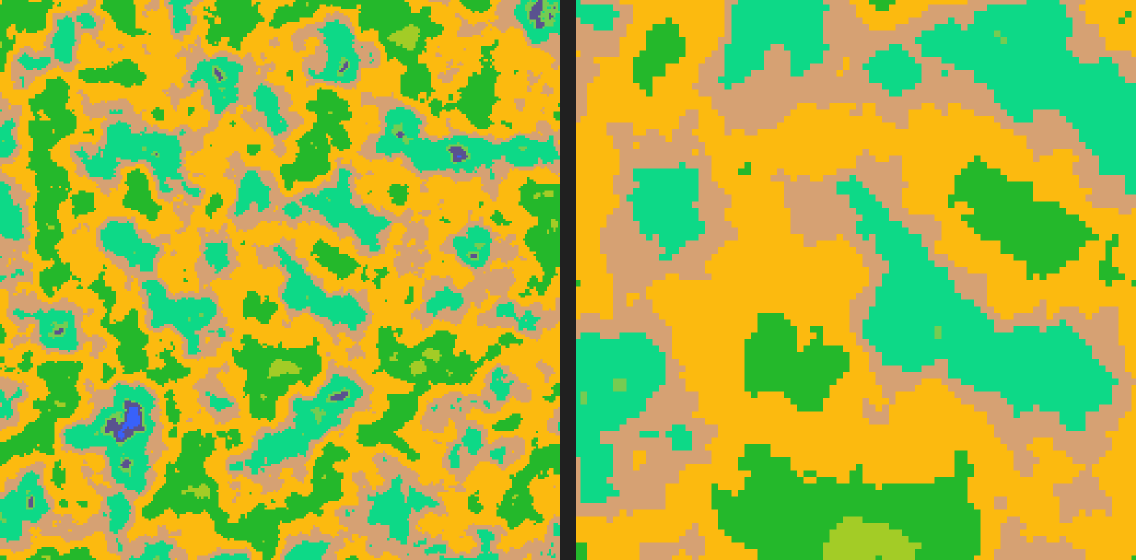
Left, the full canvas; right, a detail of the centre.
Write a WebGL 2 fragment shader that draws this texture.

```glsl
#version 300 es
precision highp float;
precision highp int;
// Camouflage-like contour patches: fractal gradient noise is sampled on a
// coarse grid of square cells, then cut into flat colour bands by height.
// Four subsamples per pixel smooth the cell borders at any canvas size.

uniform vec2 u_resolution;
out vec4 fragColor;

// Integer hash of a lattice point to a unit gradient
vec2 gradient(ivec2 p) {
    uint h = uint(p.x) * 1597334677u ^ uint(p.y) * 3812015801u;
    h = (h ^ (h >> 16)) * 2146121005u;
    h = (h ^ (h >> 15)) * 2221713035u;
    h ^= h >> 16;
    float angle = float(h & 65535u) / 65536.0 * 6.28319;
    return vec2(cos(angle), sin(angle));
}

float gradientNoise(vec2 p) {
    ivec2 i = ivec2(floor(p));
    vec2 f = fract(p);
    vec2 w = f * f * f * (f * (f * 6.0 - 15.0) + 10.0);
    float a = dot(gradient(i), f);
    float b = dot(gradient(i + ivec2(1, 0)), f - vec2(1, 0));
    float c = dot(gradient(i + ivec2(0, 1)), f - vec2(0, 1));
    float d = dot(gradient(i + ivec2(1, 1)), f - vec2(1, 1));
    return mix(mix(a, b, w.x), mix(c, d, w.x), w.y);
}

// Five octaves, each turned and shifted, scaled to unit deviation
float height(vec2 uv) {
    vec2 p = uv * 8.0 + 31.7;
    float sum = 0.0;
    float amplitude = 1.0;
    for (int octave = 0; octave < 5; octave++) {
        sum += amplitude * gradientNoise(p);
        p = mat2(1.6, 1.2, -1.2, 1.6) * p + vec2(17.3, 9.1);
        amplitude *= 0.5;
    }
    return sum / 0.249;
}

// Flat bands from the deepest pits to the highest peaks
vec3 bandColour(float h) {
    if (h < -2.85) return vec3(0.22, 0.38, 0.98); // blue
    if (h < -2.42) return vec3(0.35, 0.32, 0.56); // purple
    if (h < -2.15) return vec3(0.46, 0.80, 0.32); // pale green
    if (h < -0.91) return vec3(0.05, 0.85, 0.53); // teal
    if (h < -0.17) return vec3(0.84, 0.63, 0.45); // tan
    if (h < 0.91) return vec3(0.99, 0.73, 0.06);  // amber
    if (h < 2.25) return vec3(0.14, 0.72, 0.17);  // green
    return vec3(0.64, 0.80, 0.15);                // lime
}

void main() {
    vec3 colour = vec3(0.0);
    for (int s = 0; s < 4; s++) {
        vec2 offset = vec2(s & 1, s >> 1) * 0.5 - 0.25;
        vec2 uv = (gl_FragCoord.xy + offset) / min(u_resolution.x, u_resolution.y);
        vec2 cell = (floor(uv * 256.0) + 0.5) / 256.0;
        colour += bandColour(height(cell)) * 0.25;
    }
    fragColor = vec4(colour, 1.0);
}
```
